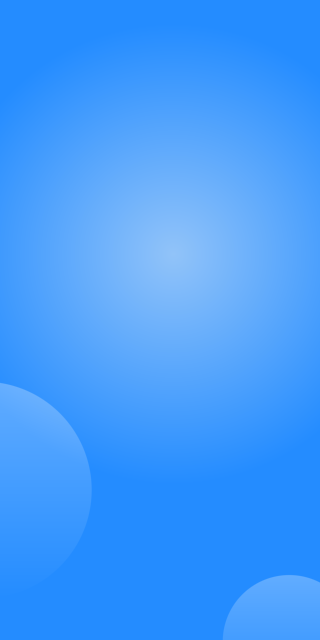
A Shadertoy shader for this background:

```glsl
// A soft round glow on a bright blue field, with two translucent discs
// at the lower corners. The glow is a linear radial gradient; each disc is a
// smoothed circle of white that fades from its top to its bottom.

// White disc whose opacity falls to zero at its lowest point
vec3 addFadingDisc(vec3 color, vec2 p, vec2 center, float radius, float pixel) {
    vec2 offset = p - center;
    float coverage = 1.0 - smoothstep(-0.75 * pixel, 0.75 * pixel, length(offset) - radius);
    float fade = clamp(0.5 + 0.5 * offset.y / radius, 0.0, 1.0);
    return mix(color, vec3(1.0), 0.28 * fade * coverage);
}

void mainImage(out vec4 fragColor, in vec2 fragCoord) {
    // Canvas is 1 wide and 2 high
    vec2 p = fragCoord / iResolution.xy * vec2(1.0, 2.0);
    float pixel = 1.0 / iResolution.x;

    // Field and glow
    vec3 fieldBlue = vec3(0.141, 0.549, 1.0);
    vec3 glowBlue = vec3(0.569, 0.765, 0.976);
    float glow = clamp(1.0 - distance(p, vec2(0.542, 1.206)) / 0.72, 0.0, 1.0);
    vec3 color = mix(fieldBlue, glowBlue, glow);

    // Corner discs
    color = addFadingDisc(color, p, vec2(-0.052, 0.469), 0.3385, pixel);
    color = addFadingDisc(color, p, vec2(0.904, -0.005), 0.208, pixel);

    fragColor = vec4(color, 1.0);
}
```
